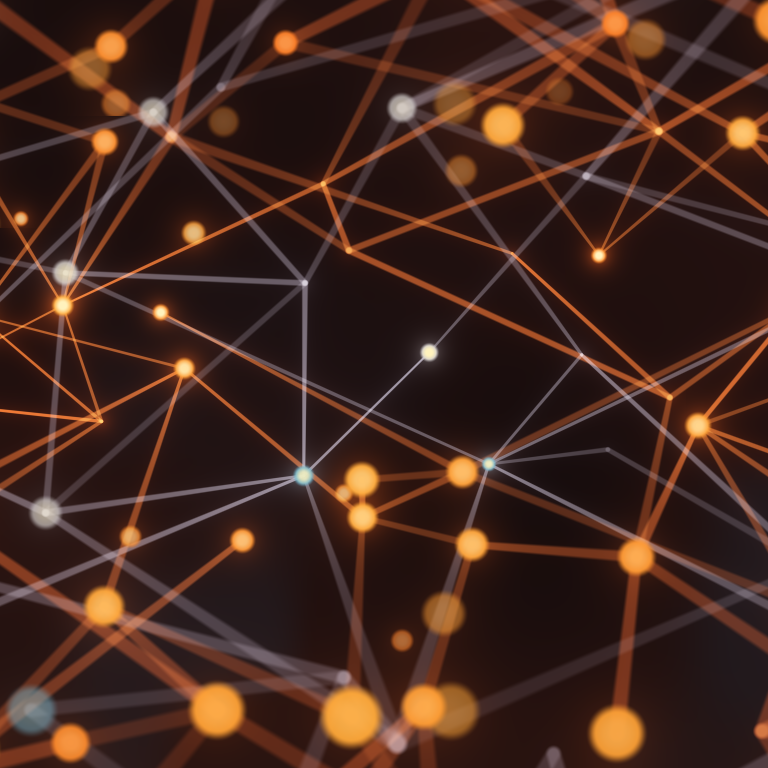
Write a WebGL 1 fragment shader that draws this background.

```glsl
precision highp float;
// Glowing amber and grey network of linked nodes, sharp in a middle band and defocused above and below.

uniform vec2 u_resolution;

#define FOCUS_Y 0.54
#define DEPTH_SPREAD 0.20
#define JITTER 0.86
#define LINK_WIDTH 0.0013
#define LINK_BLUR 0.018
#define NODE_SIZE 0.0105
#define NODE_BLUR 0.038
#define FOCUS_FALLOFF 6.0
#define WARM_SCALE 5.6
#define COOL_SCALE 4.3
#define WARM_LINKS 0.27
#define COOL_LINKS 0.34

vec3 hash3(vec2 p) {
  vec3 q = fract(p.xyx * vec3(0.1031, 0.1030, 0.0973));
  q += dot(q, q.yxz + 33.33);
  return fract((q.xxy + q.yzz) * q.zyx);
}

float valueNoise(vec2 p) {
  vec2 i = floor(p), f = fract(p);
  f = f * f * (3.0 - 2.0 * f);
  float low = mix(hash3(i).x, hash3(i + vec2(1.0, 0.0)).x, f.x);
  float high = mix(hash3(i + vec2(0.0, 1.0)).x, hash3(i + 1.0).x, f.x);
  return mix(low, high, f.y);
}

// Jittered grid node: position in xy, amount of defocus in z.
vec3 nodeAt(vec2 cell, float scale, float seed) {
  vec3 h = hash3(cell + seed);
  vec2 pos = (cell + 0.5 + JITTER * (h.xy - 0.5)) / scale;
  float depth = pos.y - FOCUS_Y + (h.z - 0.5) * DEPTH_SPREAD;
  return vec3(pos, max(0.0, abs(depth) - 0.03));
}

vec3 screenBlend(vec3 base, vec3 light) {
  return base + light * (1.0 - base);
}

// Tapered link whose width and brightness follow the defocus along it.
vec3 linkLight(vec2 p, vec3 a, vec3 b, vec3 dim, vec3 vivid, float aa) {
  vec2 along = b.xy - a.xy;
  float t = clamp(dot(p - a.xy, along) / dot(along, along), 0.0, 1.0);
  float dist = length(p - a.xy - along * t);
  float blur = mix(a.z, b.z, t);
  float sharp = exp(-FOCUS_FALLOFF * blur);
  float width = LINK_WIDTH + blur * LINK_BLUR;
  float soft = max(0.7 * aa, 0.4 * width);
  float body = 1.0 - smoothstep(width - soft, width + soft, dist);
  float halo = 0.17 * sharp * exp(-dist / 0.011);
  return mix(dim, vivid, sharp) * body + vivid * vivid * halo;
}

void addLinks(inout vec3 col, vec2 p, float scale, float seed, float share,
              vec3 dim, vec3 vivid, float aa) {
  vec2 home = floor(p * scale);
  for (int y = -2; y <= 1; y++)
  for (int x = -2; x <= 1; x++) {
    vec2 cell = home + vec2(float(x), float(y));
    vec3 start = nodeAt(cell, scale, seed);
    for (int j = -1; j <= 1; j++)
    for (int i = 0; i <= 2; i++) {
      // Each pair of neighbours is visited once.
      if ((i == 0 && j < 1) || (i == 2 && j == 0)) continue;
      vec2 offset = vec2(float(i), float(j));
      vec3 h = hash3(cell * 3.0 + offset * 17.0 + seed);
      if (h.x > share) continue;
      vec3 end = nodeAt(cell + offset, scale, seed);
      vec3 light = linkLight(p, start, end, dim, vivid, aa);
      col = screenBlend(col, light * mix(0.45, 1.0, h.y));
    }
  }
}

void addNodes(inout vec3 col, vec2 p, float scale, float seed, float share,
              float faint, float cool, float aa) {
  vec2 home = floor(p * scale);
  for (int y = -2; y <= 1; y++)
  for (int x = -2; x <= 1; x++) {
    vec2 cell = home + vec2(float(x), float(y));
    vec3 h = hash3(cell + seed + 51.0);
    if (h.x > share) continue;
    vec3 node = nodeAt(cell, scale, seed);
    float dist = distance(p, node.xy);
    float sharp = exp(-FOCUS_FALLOFF * node.z);
    float radius = (NODE_SIZE + node.z * NODE_BLUR) * mix(0.65, 1.25, h.y);
    float soft = 0.2 * radius + 0.5 * aa;
    float disc = 1.0 - smoothstep(radius - soft, radius + soft, dist);
    float opacity = mix(1.0, 0.15 + 0.5 * h.z, faint * (1.0 - sharp));

    vec3 amber = mix(vec3(0.98, 0.47, 0.13), vec3(1.0, 0.65, 0.20), h.y);
    vec3 pale = mix(vec3(0.82, 0.80, 0.80), vec3(0.42, 0.70, 0.80),
                    step(node.y, 0.25 + 0.4 * h.z));
    vec3 tint = mix(amber, pale, cool);
    vec3 haloTint = mix(vec3(1.0, 0.36, 0.08), pale * 0.6, cool);
    float halo = 0.75 * mix(0.3, 1.0, sharp) * exp(-dist / (radius * 1.1));
    float core = 1.0 - smoothstep(0.3 * radius, 1.1 * radius, dist);
    vec3 body = mix(tint, vec3(1.0, 0.95, 0.74), core * mix(0.12, 1.0, sharp));
    col = screenBlend(col, haloTint * halo * opacity);
    col = mix(col, body, disc * opacity);
  }
}

void main() {
  vec2 p = gl_FragCoord.xy / u_resolution.y;
  float aa = 1.0 / u_resolution.y;

  // Dark brown haze with faint blue patches
  float haze = valueNoise(p * 3.0 + 7.0);
  float patches = smoothstep(0.55, 0.95, valueNoise(p * 6.0 + 23.0));
  vec3 col = vec3(0.075, 0.042, 0.045) + vec3(0.075, 0.028, 0.016) * haze;
  col += vec3(0.0, 0.035, 0.055) * patches * (1.0 - smoothstep(0.3, 0.8, p.y));

  // Links behind, nodes in front
  addLinks(col, p, COOL_SCALE, 37.0, COOL_LINKS, vec3(0.17, 0.15, 0.17), vec3(0.62, 0.60, 0.66), aa);
  addNodes(col, p, 7.3, 113.0, 0.2 + 0.3 * smoothstep(0.6, 1.0, p.y), 1.0, 0.0, aa);
  addLinks(col, p, WARM_SCALE, 71.0, WARM_LINKS, vec3(0.34, 0.12, 0.05), vec3(1.0, 0.52, 0.20), aa);
  addNodes(col, p, COOL_SCALE, 37.0, 0.75, 0.7, 1.0, aa);
  addNodes(col, p, WARM_SCALE, 71.0, 0.85, 0.1, 0.0, aa);

  gl_FragColor = vec4(clamp(col, 0.0, 1.0), 1.0);
}
```
